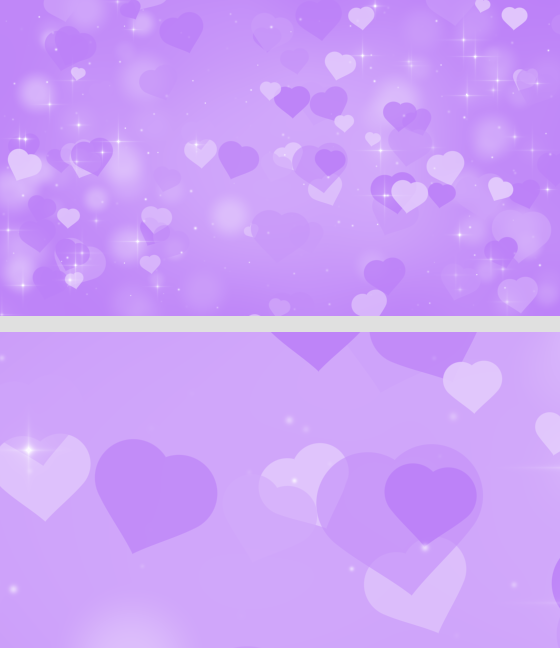
Top: the whole. Bottom: its middle third, enlarged.
This background is drawn by a Shadertoy shader. Its source:

```glsl
// Lilac backdrop with scattered translucent hearts, blurred lights and star glints.
// Every layer edits one scalar tone, which a two-colour ramp finally turns into violet.
// Lengths are in canvas heights; scatter comes from an additive sequence plus a hash.

const vec3 DEEP_VIOLET = vec3(0.73, 0.49, 0.97);
const vec3 PALE_LILAC = vec3(0.99, 0.98, 1.0);
const int HEARTS = 87;
const int LIGHTS = 54;
const int GLINTS = 42;

vec4 hash4(float n) {
    vec4 q = fract(n * vec4(0.1031, 0.1030, 0.0973, 0.1099));
    q += dot(q, q.wzxy + 33.33);
    return fract((q.xxyz + q.yzzw) * q.zywx);
}

float valueNoise(vec2 p) {
    vec2 c = floor(p), f = fract(p);
    f = f * f * (3.0 - 2.0 * f);
    float n = c.x + 57.0 * c.y + 300.0;
    return mix(mix(hash4(n).x, hash4(n + 1.0).x, f.x),
               mix(hash4(n + 57.0).x, hash4(n + 58.0).x, f.x), f.y);
}

// Evenly spread point number i in the unit square
vec2 spread(float i, float seed) {
    return fract(seed + i * vec2(0.7549, 0.5698));
}

// Pushes points of the unit square towards its left and right sides
vec2 toSides(vec2 u, float power) {
    float s = u.x * 2.0 - 1.0;
    return vec2(0.5 + 0.5 * sign(s) * pow(abs(s), power), u.y);
}

mat2 rotation(float a) {
    float c = cos(a), s = sin(a);
    return mat2(c, s, -s, c);
}

// Signed distance to a heart about 1.25 wide with bulging sides and its tip at the origin
float heartDistance(vec2 p) {
    p.x = abs(p.x);
    float bulge = 0.045 * smoothstep(0.0, 0.45, p.y);
    if (p.x + p.y > 1.0) return length(p - vec2(0.25, 0.75)) - 0.35355 - bulge;
    vec2 notch = p - vec2(0.0, 1.0);
    vec2 side = p - 0.5 * max(p.x + p.y, 0.0);
    return sqrt(min(dot(notch, notch), dot(side, side))) * sign(p.x - p.y) - bulge;
}

// Bright centre fading to the rim, with soft clouding
float backdrop(vec2 p, vec2 uv) {
    float rim = smoothstep(0.06, 0.6, length((uv - 0.5) * vec2(1.1, 0.9)));
    return mix(0.36, 0.07, rim) + 0.1 * (valueNoise(p * 4.0) - 0.5);
}

float addLights(float tone, vec2 p, float aspect) {
    for (int i = 0; i < LIGHTS; i++) {
        vec4 h = hash4(float(i) + 211.0);
        vec2 centre = toSides(fract(spread(float(i), 0.37) + 0.4 * h.xy), 0.45);
        float radius = mix(0.035, 0.11, h.z);
        float disc = 1.0 - smoothstep(0.2, 1.0, length(p - centre * vec2(aspect, 1.0)) / radius);
        tone = mix(tone, 0.75, disc * mix(0.1, 0.5, h.w * h.w));
    }
    return tone;
}

// Three kinds in turn: faint and large, dark, pale
float addHearts(float tone, vec2 p, float aspect, float pixel) {
    for (int i = 0; i < HEARTS; i++) {
        vec4 h = hash4(float(i) + 17.0), g = hash4(float(i) + 503.0);
        vec2 centre = (spread(float(i), 0.13) + 0.3 * (h.xy - 0.5)) * vec2(aspect, 1.0);
        int kind = i % 3;
        vec2 sizes = kind == 0 ? vec2(0.06, 0.15) : kind == 1 ? vec2(0.045, 0.115) : vec2(0.035, 0.098);
        float size = mix(sizes.x, sizes.y, h.z);
        float fill = kind == 0 ? mix(0.12, 0.42, g.x) : kind == 1 ? 0.03 : 0.62;
        float alpha = kind == 0 ? 0.65 : mix(0.55, 0.95, sqrt(g.y));
        vec2 q = rotation((h.w - 0.5) * 0.95) * (p - centre) / size + vec2(0.0, 0.55);
        float d = heartDistance(q) * size;
        tone = mix(tone, fill, alpha * (1.0 - smoothstep(-pixel, pixel, d)));
    }
    return tone;
}

// Four thin tapering rays around a small glowing core
float glint(vec2 d, float reach) {
    vec2 a = abs(d);
    vec2 taper = max(1.0 - a / reach, 0.0);
    vec2 rays = taper * taper * exp(-a.yx / 0.002);
    return 0.5 * (rays.x + rays.y) + 0.6 * exp(-dot(d, d) / 0.00003)
         + 0.16 * exp(-dot(d, d) / (0.1 * reach * reach));
}

float glints(vec2 p, float aspect) {
    float sum = 0.0;
    for (int i = 0; i < GLINTS; i++) {
        vec4 h = hash4(float(i) + 809.0);
        vec2 centre = toSides(fract(spread(float(i), 0.71) + 0.3 * h.xy), 0.45);
        sum += glint(p - centre * vec2(aspect, 1.0), mix(0.03, 0.12, h.z)) * mix(0.25, 0.85, h.w);
    }
    return sum;
}

// One tiny dot per grid cell, kept clear of the cell border
float dust(vec2 p, float cell, float seed) {
    vec2 id = floor(p / cell);
    vec4 h = hash4(id.x + 71.0 * id.y + seed);
    float d = length(p - (id + 0.12 + 0.76 * h.xy) * cell);
    float radius = mix(0.002, 0.0045, h.z);
    return h.w * h.w * exp(-d * d / (radius * radius));
}

void mainImage(out vec4 fragColor, in vec2 fragCoord) {
    vec2 uv = fragCoord / iResolution.xy;
    vec2 p = fragCoord / iResolution.y;
    float aspect = iResolution.x / iResolution.y;

    float tone = addLights(backdrop(p, uv), p, aspect);
    tone = addHearts(tone, p, aspect, 0.8 / iResolution.y);
    float shine = glints(p, aspect) + 0.8 * (dust(p, 0.11, 40.0) + dust(p + 0.05, 0.15, 950.0));
    tone = mix(tone, 1.0, clamp(shine, 0.0, 1.0));
    fragColor = vec4(mix(DEEP_VIOLET, PALE_LILAC, clamp(tone, 0.0, 1.0)), 1.0);
}
```
